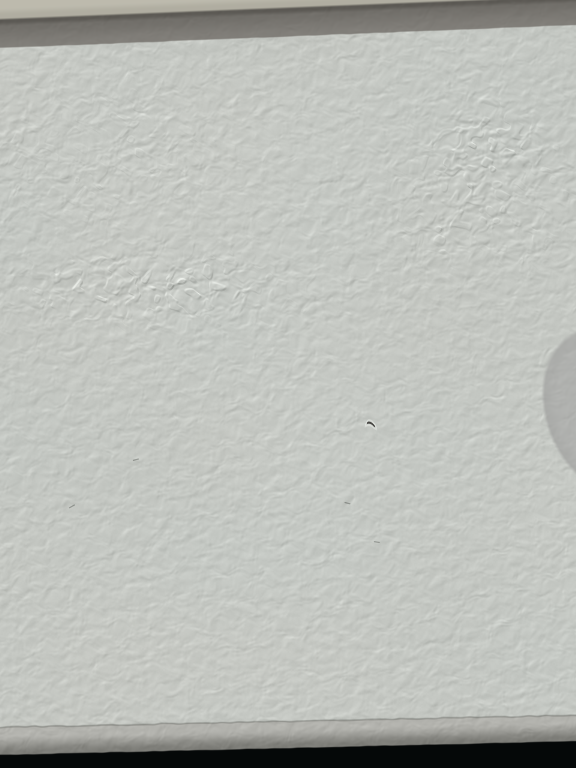
Give the GLSL for this texture, as a Shadertoy shader.

```glsl
#define WALL vec3(0.77, 0.782, 0.762)
#define SHADE vec3(0.46, 0.45, 0.43)
#define TRIM vec3(0.69, 0.68, 0.63)
#define LEDGE vec3(0.70, 0.70, 0.68)
#define LEDGE_LOW vec3(0.49, 0.49, 0.47)
#define STAIN vec3(0.69, 0.695, 0.685)
#define GAP vec3(0.02, 0.03, 0.03)
#define GRAIN 105.0
#define RELIEF 0.14
#define ROUGH_GAIN 1.5
#define LIGHT_STEP vec2(-0.0012, 0.0022)

float hash(vec2 p) {
    return fract(sin(dot(p, vec2(127.1, 311.7))) * 43758.5453);
}

float noise(vec2 p) {
    vec2 i = floor(p), f = fract(p);
    f = f * f * (3.0 - 2.0 * f);
    return mix(mix(hash(i), hash(i + vec2(1, 0)), f.x),
               mix(hash(i + vec2(0, 1)), hash(i + vec2(1, 1)), f.x), f.y);
}

// Soft elliptical patch
float patchAt(vec2 p, vec2 center, vec2 size) {
    vec2 d = (p - center) / size;
    return exp(-dot(d, d));
}

// Orange-peel paint, with flatter raised flakes where it is rough
float paintHeight(vec2 p, float rough) {
    vec2 q = mat2(0.85, 0.45, -0.6, 0.9) * p * GRAIN;
    q += 0.9 * vec2(noise(q * 0.6), noise(q * 0.6 + 37.0));
    float h = noise(q) + 0.45 * noise(q * 2.1 + 11.0);
    float flakes = smoothstep(0.5, 0.75, noise(q * 1.15 + 53.0));
    return h + rough * 0.65 * flakes;
}

float segmentDist(vec2 p, vec2 a, vec2 b) {
    vec2 d = b - a;
    return length(p - a - d * clamp(dot(p - a, d) / dot(d, d), 0.0, 1.0));
}

void mainImage(out vec4 fragColor, in vec2 fragCoord) {
    vec2 p = fragCoord / iResolution.y;
    float soft = max(0.0013, 0.8 / iResolution.y);

    // Rough areas, broken up by broad noise
    float rough = patchAt(p, vec2(0.63, 0.76), vec2(0.11, 0.10))
                + 0.8 * patchAt(p, vec2(0.20, 0.62), vec2(0.20, 0.05))
                + 0.5 * patchAt(p, vec2(0.12, 0.80), vec2(0.20, 0.10));
    rough *= 0.4 + 0.9 * noise(p * 16.0);

    // Slanting light over the relief
    float slope = paintHeight(p, rough) - paintHeight(p + LIGHT_STEP, rough);
    float relief = slope * RELIEF * (0.75 + ROUGH_GAIN * 0.5 * rough);
    float mottle = noise(p * 5.0) - 0.5;
    vec3 color = WALL + relief + 0.012 * mottle;
    color += vec3(0.006, 0.0, -0.002) * (noise(p * 7.0 + 20.0) - 0.5);
    color += 0.007 * (hash(floor(p * 512.0)) - 0.5);

    // Grey stain cut by the right edge
    vec2 s = (p - vec2(0.785, 0.465)) / vec2(0.077, 0.105);
    s.x += 0.22 * s.y;
    float stainDist = (length(s) - 1.0) * 0.08;
    float stain = 1.0 - smoothstep(-0.004, 0.002, stainDist);
    float rim = smoothstep(-0.022, 0.0, stainDist);
    color = mix(color, STAIN - 0.025 * rim + 0.4 * relief, stain);

    // Faint nicks and one deeper curved chip
    for (int i = 0; i < 4; i++) {
        float k = float(i);
        vec2 c = vec2(0.07 + 0.55 * hash(vec2(k, 3.0)), 0.11 + 0.36 * hash(vec2(k, 8.0)));
        vec2 d = 0.003 * vec2(1.0, hash(vec2(k, 5.0)) - 0.3);
        float nick = 1.0 - smoothstep(0.0, 0.0016, segmentDist(p, c - d, c + d));
        color -= 0.2 * nick;
    }
    vec2 chip = p - vec2(0.483, 0.448);
    chip.y += 90.0 * chip.x * chip.x;
    float chipDist = segmentDist(chip, vec2(-0.004, 0.003), vec2(0.004, -0.001));
    color = mix(color, SHADE * 0.6, 1.0 - smoothstep(0.0004, 0.002, chipDist));
    color += 0.08 * (1.0 - smoothstep(0.0, 0.002, abs(chipDist - 0.003)));

    // Shadow band and pale trim along the top
    float top = p.y - 0.04 * p.x;
    float wobble = 0.0008 * (noise(p * 90.0) - 0.5);
    float band = smoothstep(-soft, soft, top - 0.9375 + wobble);
    vec3 bandColor = mix(SHADE + 0.045, SHADE - 0.02, smoothstep(0.938, 0.970, top));
    bandColor -= 0.08 * smoothstep(0.965, 0.972, top);
    color = mix(color, bandColor + 0.25 * relief, band);
    float trim = smoothstep(-0.002, 0.002, top - 0.975);
    color = mix(color, TRIM + 0.05 * smoothstep(0.98, 0.99, top), trim);

    // Rounded ledge with a crease, over the dark gap
    float crease = p.y - 0.053 - 0.021 * p.x + 2.0 * wobble;
    float gap = p.y - 0.017 - 0.024 * p.x + wobble;
    float ledge = 1.0 - smoothstep(-soft, soft, crease);
    vec3 ledgeColor = mix(LEDGE_LOW, LEDGE, smoothstep(0.002, 0.026, gap));
    color = mix(color, ledgeColor + 0.7 * relief, ledge);
    color -= 0.14 * (1.0 - smoothstep(0.0, 0.0022, abs(crease)));
    color = mix(GAP, color, smoothstep(-soft, soft, gap));

    fragColor = vec4(clamp(color, 0.0, 1.0), 1.0);
}
```
